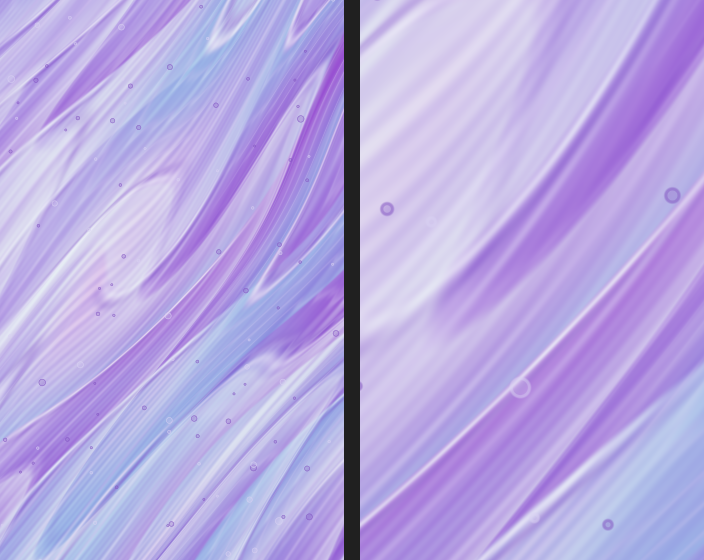
Left: the whole. Right: its middle third, enlarged.
A WebGL 1 fragment shader for this background:

```glsl
precision highp float;
// Diagonal marbled paint in lavender, violet, blue and white, with small bubbles.
uniform vec2 u_resolution;

float hash(vec2 c) {
  return fract(sin(dot(c, vec2(127.1, 311.7))) * 43758.5);
}

float bell(float x, float center, float width) {
  float d = (x - center) / width;
  return exp(-d * d);
}

// Layered sines bend the stretched flow space.
vec2 fold(vec2 q) {
  for (int i = 1; i <= 4; i++) {
    float k = float(i);
    q += vec2(0.4, 0.34) * sin(q.yx * k * vec2(0.7, 0.9) + vec2(1.7, 4.1) * k) / k;
  }
  return q;
}

// Fine brush-like filaments that follow the flow.
float filaments(vec2 q) {
  float sum = 0.0;
  float freq = 6.0;
  for (int i = 0; i < 6; i++) {
    float phase = 1.8 * sin(q.x * 1.5 + q.y * 2.1 + freq);
    sum += sin(q.y * freq + phase) * (0.6 + 0.4 * sin(q.x * 2.4 + q.y + freq * 3.0));
    freq *= 1.63;
  }
  return sum / 6.0;
}

vec3 pigment(float pick) {
  vec3 milk = vec3(0.87, 0.87, 0.94);
  vec3 sky = vec3(0.58, 0.70, 0.90);
  vec3 periwinkle = vec3(0.54, 0.50, 0.86);
  vec3 violet = vec3(0.61, 0.35, 0.83);
  return pick < 0.32 ? milk : pick < 0.56 ? sky : pick < 0.82 ? periwinkle : violet;
}

// Sheets of paint: each builds up softly, ends crisply and carries a pale thread.
vec3 addSheets(vec3 color, float s, float seed, float strength, float fade) {
  float id = floor(s);
  float t = s - id;
  float cover = t * t * (1.0 - smoothstep(0.94, 1.0, t));
  color = mix(color, pigment(hash(vec2(id, seed))), strength * cover);
  color = mix(color, vec3(0.52, 0.34, 0.79), 0.45 * fade * bell(t, 0.07, 0.035));
  float thread = bell(min(t, 1.0 - t), 0.0, 0.028);
  return mix(color, vec3(0.90, 0.88, 0.96), 0.8 * fade * thread);
}

// One bubble at most per grid cell: a thin rim around a faint tint.
vec3 addBubbles(vec3 color, vec2 p, float size, float share) {
  vec2 cell = floor(p / size);
  vec2 jitter = vec2(hash(cell + 3.7), hash(cell + 8.3));
  float radius = mix(0.0016, 0.0060, pow(hash(cell + 5.1), 2.5));
  float d = length(p - (cell + 0.2 + 0.6 * jitter) * size);
  float shown = step(hash(cell + size * 91.0), share);
  float inside = 1.0 - smoothstep(radius - 0.001, radius + 0.001, d);
  float rim = 1.0 - smoothstep(0.0003, 0.0018, abs(d - radius));
  float dark = step(0.45, hash(cell + 12.9));
  vec3 rimColor = mix(vec3(0.85, 0.82, 0.95), vec3(0.51, 0.33, 0.76), dark);
  return mix(color, rimColor, shown * max(0.25 * inside, 0.55 * rim));
}

void main() {
  vec2 p = gl_FragCoord.xy / u_resolution.y;

  // Flow space: x runs along the streaks, y across them.
  vec2 flow = vec2(dot(p, vec2(0.616, 0.788)), dot(p, vec2(0.788, -0.616)));
  vec2 q = fold(flow * vec2(2.2, 11.0));
  float fine = filaments(q);
  float along = mix(flow.x, q.x / 2.2, 0.5) + 0.05 * sin(q.y * 3.0);
  float across = mix(flow.y, q.y / 11.0, 0.6) + 0.012 * fine;

  // Broad pools of pigment.
  float violet = pow(0.5 + 0.5 * cos((across + 0.07) * 26.0), 1.5);
  violet *= smoothstep(-0.34, -0.1, across) * (0.35 + 0.65 * smoothstep(0.35, 0.6, along));
  float blue = bell(across, 0.09, 0.13) * (1.0 - smoothstep(0.4, 0.7, along));
  blue += 0.7 * bell(across, -0.29, 0.05) * smoothstep(0.6, 0.8, along);
  blue += 0.6 * bell(across, 0.27, 0.07);
  float white = bell(across, -0.2, 0.07) * bell(along, 0.5, 0.28);
  white += 0.9 * bell(across, 0.03, 0.035) * bell(along, 0.5, 0.2);
  white += 0.7 * bell(across, -0.37, 0.04) + 0.7 * bell(across, 0.2, 0.03);
  vec3 color = mix(vec3(0.70, 0.62, 0.90), vec3(0.60, 0.56, 0.88), smoothstep(-0.1, 0.2, across));
  color = mix(color, vec3(0.61, 0.31, 0.82), 0.9 * violet);
  color = mix(color, vec3(0.57, 0.71, 0.90), 0.95 * clamp(blue, 0.0, 1.0));
  vec3 milk = mix(vec3(0.87, 0.89, 0.94), vec3(0.87, 0.74, 0.92), 0.5 + 0.5 * sin(q.x * 2.3 + q.y));
  color = mix(color, milk, clamp(white * (0.95 + 0.9 * fine), 0.0, 0.97));

  // Long sheets along the flow, then tongues with pointed ends.
  float fade = smoothstep(-0.5, 0.8, sin(q.x * 2.1 + q.y * 1.4));
  float sheet = q.y * 0.9 + 0.5 * sin(q.x * 1.7 + 0.6);
  float tongue = q.x * 0.7 + 0.65 * sin(q.y * 1.5 + 0.8 * sin(q.x * 1.2)) + 0.3 * sin(q.y * 3.7 + 1.0);
  color = addSheets(color, sheet, 4.0, 0.7, fade);
  color = addSheets(color, tongue, 9.0, 0.75, 0.8 - 0.6 * fade);

  // Thin veins nested inside the tongues and along the flow.
  float nested = pow(0.5 + 0.5 * sin(tongue * 31.0 + 3.0 * fine), 6.0);
  float veins = pow(0.5 + 0.5 * sin(q.y * 15.0 + 2.0 * sin(q.x * 1.4)), 16.0);
  color = mix(color, vec3(0.86, 0.82, 0.95), 0.22 * nested * (1.0 - fade) + 0.4 * veins * fade);
  color += fine * vec3(0.075, 0.13, 0.03);

  color = addBubbles(color, p, 0.047, 0.22);
  color = addBubbles(color, p + 0.31, 0.071, 0.2);
  gl_FragColor = vec4(clamp(color, 0.0, 1.0), 1.0);
}
```
